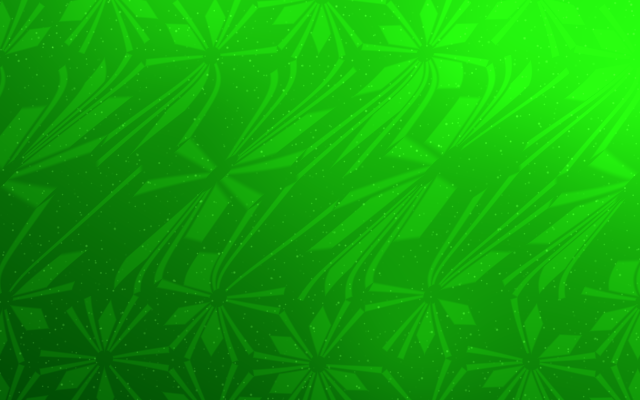
Give the GLSL for this background, as a Shadertoy shader.

```glsl
// Glowing green backdrop of six-fold stars, sheared into diagonal streaks across the middle.

const float SECTOR = 1.0471976;              // sixth of a turn
const vec2 LATTICE = vec2(0.5334, 0.308);    // period of the star lattice
const vec2 STAR_ORIGIN = vec2(0.80, 0.095);

float hash(vec2 p) {
    vec3 q = fract(vec3(p.xyx) * vec3(0.1031, 0.1030, 0.0973));
    q += dot(q, q.yzx + 33.33);
    return fract((q.x + q.y) * q.z);
}

vec2 rotate(vec2 p, float angle) {
    float c = cos(angle), s = sin(angle);
    return vec2(c * p.x + s * p.y, c * p.y - s * p.x);
}

float fill(float dist, float softness) {
    return 1.0 - smoothstep(-softness, softness, dist);
}

float glow(vec2 p, vec2 center, float radius) {
    vec2 d = (p - center) / radius;
    return exp(-dot(d, d));
}

// Ramp of slope one inside +-halfWidth that levels off smoothly outside
float softClamp(float t, float halfWidth, float roundness) {
    float a = t + halfWidth, b = t - halfWidth;
    return 0.5 * (sqrt(a * a + roundness) - sqrt(b * b + roundness));
}

// Shear and stretch the middle band; above and below it the lattice realigns
vec2 warpBand(vec2 p) {
    float ramp = softClamp(p.y - 0.55, 0.25, 0.0025);
    vec2 ripple = 0.008 * sin(p.yx * vec2(11.0, 8.0) + vec2(0.5, 2.0));
    return p - vec2(1.067, 0.616) * ramp + ripple;
}

float kiteDistance(vec2 p, float start, float middle, float end, float halfWidth) {
    float inner = halfWidth * (p.x - start) / (middle - start);
    float outer = halfWidth * (end - p.x) / (end - middle);
    return 0.85 * (abs(p.y) - min(inner, outer));
}

float rayDistance(vec2 p, float start, float end) {
    float halfWidth = 0.002 + 0.036 * p.x;
    return max(abs(p.y) - halfWidth, max(start - p.x, p.x - end));
}

// Nearest star center: xy is the offset from it, zw its lattice position
vec4 nearestStar(vec2 p) {
    vec2 u = p / LATTICE;
    vec2 idA = round(u), idB = floor(u) + 0.5;
    vec2 a = (u - idA) * LATTICE, b = (u - idB) * LATTICE;
    return dot(a, a) < dot(b, b) ? vec4(a, idA) : vec4(b, idB);
}

// Kites on six axes, each flanked by two thin rays, some left out at random
float starPattern(vec2 p, float softness) {
    vec4 star = nearestStar(p - STAR_ORIGIN);
    float angle = atan(star.y, star.x) - 0.5 * SECTOR;
    float sector = round(angle / SECTOR);
    vec2 local = rotate(star.xy, (sector + 0.5) * SECTOR);
    float side = local.y < 0.0 ? -1.0 : 1.0;
    vec2 seed = star.zw * 2.0 + 40.0 + 7.0 * mod(sector + 6.0, 6.0);

    float kite = kiteDistance(local, 0.022, 0.095, 0.142, mix(0.022, 0.029, hash(seed + 3.0)));
    float ray = rayDistance(rotate(vec2(local.x, abs(local.y)), 0.38), 0.022, 0.162);
    float kiteShown = step(0.28, hash(seed));
    float rayShown = step(0.25, hash(seed + vec2(11.0 + 5.0 * side, 2.0)));
    return max(fill(kite, softness) * kiteShown, fill(ray, softness) * rayShown);
}

// One layer of cellular dust
float dust(vec2 p, float density, float radius, float softness) {
    vec2 cell = floor(p * density);
    vec2 offset = vec2(hash(cell + 17.0), hash(cell + 59.0)) * 0.7 + 0.15;
    float dist = length(p - (cell + offset) / density);
    float chance = hash(cell + 101.0);
    return fill(dist - radius, softness) * smoothstep(0.45, 1.0, chance);
}

float lightLevel(vec2 p) {
    float level = 0.29 + 0.14 * p.x + 0.26 * p.y + 0.10 * p.x * p.y;
    level += 0.13 * glow(p, vec2(1.23, 0.88), 0.24);
    level += 0.14 * glow(p, vec2(1.60, 0.75), 0.24);
    level += 0.13 * glow(p, vec2(0.45, 1.02), 0.32);
    level += 0.10 * glow(p, vec2(1.02, 0.14), 0.22);
    level += 0.06 * glow(p, vec2(0.85, 0.62), 0.30);
    level -= 0.05 * glow(p, vec2(0.50, 0.72), 0.16);
    return level;
}

vec3 greenRamp(float level) {
    float t = clamp((level - 0.36) / 0.57, -0.1, 1.2);
    return clamp(vec3(0.015 + 0.12 * t, level, 0.02 + 0.035 * t), 0.0, 1.0);
}

void mainImage(out vec4 fragColor, in vec2 fragCoord) {
    vec2 p = fragCoord / iResolution.y;
    float pixel = 1.0 / iResolution.y;

    // Light field with the paler star shapes
    float level = lightLevel(p);
    level += 0.095 * starPattern(warpBand(p), 1.1 * pixel);
    vec3 color = greenRamp(level);

    // Fine dust in three sizes
    float specks = 0.0;
    for (int i = 0; i < 3; i++) {
        float layer = float(i);
        specks += dust(p + 3.7 * layer, 15.0 + 13.0 * layer, 0.0024 - 0.0006 * layer, pixel);
    }
    color += specks * vec3(0.16, 0.20, 0.12);

    fragColor = vec4(min(color, 1.0), 1.0);
}
```
